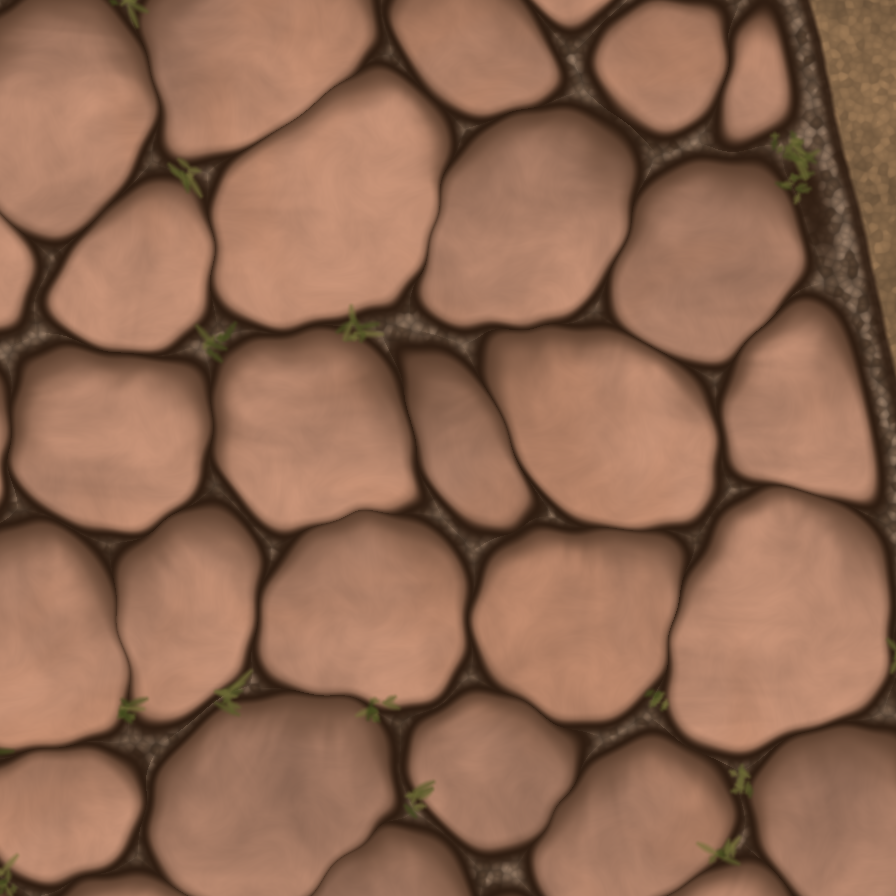
This texture is drawn by a Shadertoy shader. Its source:

```glsl
const float STONES_ACROSS = 4.8;
const float ROUNDING = 9.0;    // lower values give rounder stones
const float JOINT = -0.012;    // border level where a stone ends, in stone cells

const vec3 STONE_LIGHT = vec3(0.755, 0.555, 0.45);
const vec3 STONE_DULL  = vec3(0.55, 0.405, 0.33);
const vec3 STONE_WARM  = vec3(0.75, 0.51, 0.375);
const vec3 STONE_DIRT  = vec3(0.43, 0.305, 0.23);
const vec3 STONE_RIM   = vec3(0.33, 0.225, 0.16);
const vec3 SOIL        = vec3(0.18, 0.11, 0.065);
const vec3 GRIT_DARK   = vec3(0.30, 0.225, 0.165);
const vec3 GRIT_LIGHT  = vec3(0.55, 0.45, 0.37);
const vec3 SAND        = vec3(0.53, 0.41, 0.29);
const vec3 LEAF_DARK   = vec3(0.24, 0.27, 0.10);
const vec3 LEAF_LIGHT  = vec3(0.48, 0.45, 0.24);

struct Stone { float depth; vec2 offset; vec2 cell; };

vec2 hash2(vec2 p) {
    vec3 v = fract(p.xyx * vec3(0.1031, 0.1030, 0.0973));
    v += dot(v, v.yzx + 33.33);
    return fract((v.xx + v.yz) * v.zy);
}

// Layered, self-warped sines, roughly -0.6 to 0.6
float waves(vec2 p) {
    float sum = 0.0, amp = 0.4;
    for (int i = 0; i < 5; i++) {
        p = mat2(1.44, 1.08, -1.08, 1.44) * p + 1.7;
        p += 0.7 * sin(p.yx * 0.8);
        sum += amp * sin(p.x) * cos(p.y);
        amp *= 0.62;
    }
    return sum;
}

// Cellular grains: x = distance to the grain centre, y = softly blended tone
vec2 grains(vec2 p) {
    float nearest = 9.0, tone = 0.0, total = 0.0;
    for (int y = -1; y <= 1; y++)
    for (int x = -1; x <= 1; x++) {
        vec2 cell = floor(p) + vec2(x, y);
        float d = length(cell + hash2(cell) - p);
        float weight = exp(-9.0 * d);
        nearest = min(nearest, d);
        tone += weight * hash2(cell + 71.0).x;
        total += weight;
    }
    return vec2(nearest, tone / total);
}

// Signed distance to the slanting kerb, positive on the paving side
float kerbDistance(vec2 p) {
    return (0.905 + 0.227 * (1.0 - p.y) - p.x) * 0.975;
}

// xy = centre of a stone, z = its weight against its neighbours
vec3 stoneSite(vec2 cell) {
    vec2 centre = cell + 0.5 + 0.62 * (hash2(cell + 19.0) - 0.5);
    centre.x += 0.5 * mod(cell.y, 2.0);
    return vec3(centre, 0.36 * hash2(cell + 47.0).x);
}

// Weighted Voronoi cell with softly rounded borders
Stone findStone(vec2 p) {
    vec2 q = p * STONES_ACROSS;
    q += 0.10 * sin(q.yx * 2.3 + 0.6) + 0.022 * sin(q.yx * 8.0 + 2.0);
    q += 0.010 * sin(q.yx * 19.0 + q.xy * 7.0);
    vec2 base = floor(q), nearest = base;
    vec3 site = vec3(0.0);
    float least = 1e3;
    for (int y = -2; y <= 2; y++)
    for (int x = -2; x <= 2; x++) {
        vec2 cell = base + vec2(x, y);
        vec3 s = stoneSite(cell);
        float power = dot(q - s.xy, q - s.xy) - s.z;
        if (power < least) { least = power; site = s; nearest = cell; }
    }
    float sum = exp(-ROUNDING * (kerbDistance(p) * STONES_ACROSS - 0.2));
    for (int y = -2; y <= 2; y++)
    for (int x = -2; x <= 2; x++) {
        vec2 cell = base + vec2(x, y);
        if (cell == nearest) continue;
        vec3 s = stoneSite(cell);
        float power = dot(q - s.xy, q - s.xy) - s.z;
        float border = (power - least) / (2.0 * length(s.xy - site.xy));
        sum += exp(-ROUNDING * border);
    }
    return Stone(-log(sum) / ROUNDING, q - site.xy, nearest);
}

vec3 stoneColor(Stone stone, vec2 p) {
    vec2 random = hash2(stone.cell + 5.0);
    float mottle = waves(p * 7.0 + random * 9.0);
    float tone = 0.72 + 0.5 * (random.x - 0.5) + 0.65 * mottle
               + dot(stone.offset, vec2(0.2, -0.45));
    vec3 color = mix(STONE_DULL, STONE_LIGHT, clamp(tone, 0.0, 1.0));
    float warmth = smoothstep(0.0, 0.6, waves(p * 3.5 + 4.0) + 0.3 * random.y);
    color = mix(color, STONE_WARM, 0.3 * warmth);
    color *= 1.0 + 0.06 * waves(p * 30.0);
    // Dirt spreads from the upper rim; lower rims stay thin and crisp
    float inside = stone.depth - JOINT;
    float upper = smoothstep(-0.1, 0.4, stone.offset.y + 0.2 * mottle);
    float dirt = upper * smoothstep(0.22, 0.03, inside + 0.12 * mottle);
    color = mix(color, STONE_DIRT, 0.75 * dirt);
    float dome = smoothstep(-0.03, mix(0.055, 0.11, upper), inside);
    return mix(STONE_RIM, color, dome);
}

vec3 jointColor(float depth, vec2 p) {
    vec2 grain = grains(p * 100.0);
    vec3 grit = mix(GRIT_DARK, GRIT_LIGHT, grain.y) * (1.08 - 0.35 * grain.x);
    return mix(SOIL, grit, smoothstep(-0.025, -0.10, depth));
}

vec3 kerbColor(vec2 p) {
    vec2 grain = grains(p * 110.0);
    return SAND * (0.97 + 0.25 * (grain.y - 0.5) - 0.1 * grain.x + 0.2 * waves(p * 9.0));
}

// Tapered blade from the root; returns its coverage
float blade(vec2 p, vec2 tip, float width, float blur) {
    float t = clamp(dot(p, tip) / dot(tip, tip), 0.0, 1.0);
    float halfWidth = width * (0.35 + 1.6 * t * (1.0 - t));
    return smoothstep(blur, -blur, length(p - tip * t) - halfWidth);
}

// Small ragged weeds rooted only where a joint is open
vec3 addWeeds(vec3 color, vec2 p, float blur) {
    for (int y = -1; y <= 1; y++)
    for (int x = -1; x <= 1; x++) {
        vec2 cell = floor(p * 10.0) + vec2(x, y);
        vec2 root = (cell + hash2(cell + 83.0)) / 10.0;
        if (length(p - root) > 0.06 || kerbDistance(root) < 0.03) continue;
        if (findStone(root).depth > -0.02) continue;
        for (int i = 0; i < 9; i++) {
            vec2 random = hash2(cell * 8.0 + float(i) * 3.7);
            vec2 start = 0.022 * (hash2(cell + float(i) * 5.3) - 0.5);
            float angle = 6.283 * random.x;
            vec2 tip = vec2(cos(angle), sin(angle)) * (0.006 + 0.026 * random.y * random.y);
            vec3 leaf = mix(LEAF_DARK, LEAF_LIGHT, fract(random.x * 7.0));
            color = mix(color, leaf, 0.75 * blade(p - root - start, tip, 0.0045, blur));
        }
    }
    return color;
}

void mainImage(out vec4 fragColor, in vec2 fragCoord) {
    vec2 p = fragCoord / iResolution.y;
    float blur = max(0.0035, 1.0 / iResolution.y);
    Stone stone = findStone(p);
    float kerb = kerbDistance(p) + 0.004 * waves(p * 8.0);

    float cover = smoothstep(-0.022, 0.022, stone.depth - JOINT);
    vec3 color = mix(jointColor(stone.depth, p), stoneColor(stone, p), cover);
    color = mix(color, SOIL, 0.85 * smoothstep(0.018, 0.006, kerb));
    color = mix(color, kerbColor(p), smoothstep(blur, -blur, kerb));
    color = addWeeds(color, p, blur);
    fragColor = vec4(clamp(color, 0.0, 1.0), 1.0);
}
```
